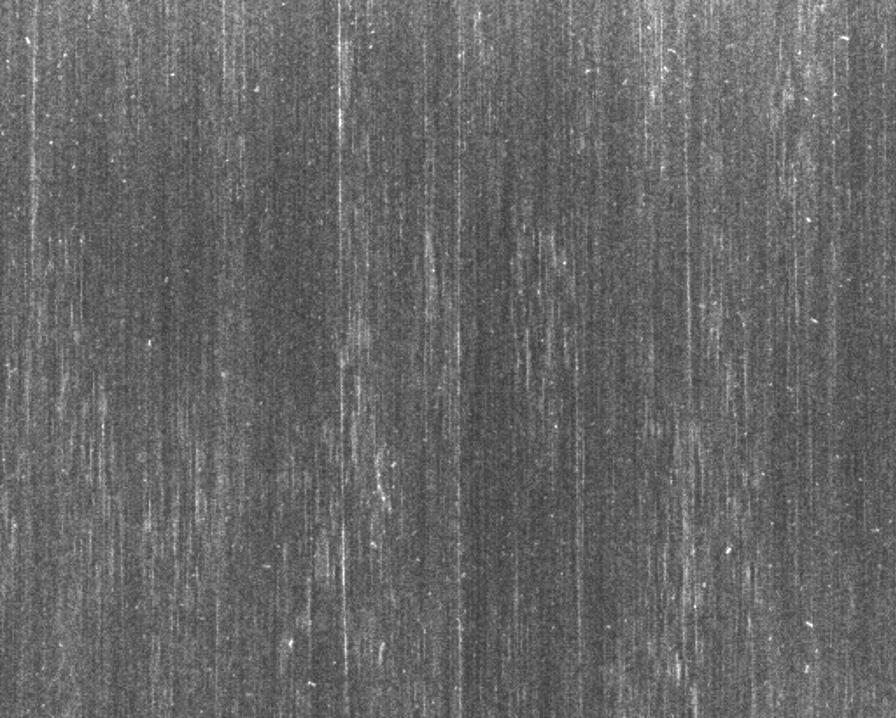
Write a Shadertoy shader that draws this texture.

```glsl
const float BASE_GREY = 0.368;
const float GRAIN_CELLS = 410.0;      // grains per canvas height
const float GRAIN_CONTRAST = 0.285;
const float CLUMP_CONTRAST = 0.24;    // coarser grain
const float STREAK_CONTRAST = 0.23;
const float FLAKE_CONTRAST = 0.55;
const float TOP_GLOW = 0.23;
const int LONG_SCRATCHES = 7;
const float LONG_STRENGTH = 0.5;
const float LONG_WIDTH = 0.0021;
const int FAINT_SCRATCHES = 44;
const float FAINT_STRENGTH = 0.2;
const float FAINT_WIDTH = 0.0018;

float hash(vec2 p) {
    vec3 q = fract(p.xyx * 0.1031);
    q += dot(q, q.yzx + 33.33);
    return fract((q.x + q.y) * q.z);
}

float noise(vec2 p) {
    vec2 cell = floor(p);
    vec2 f = fract(p);
    f = f * f * (3.0 - 2.0 * f);
    float low = mix(hash(cell), hash(cell + vec2(1, 0)), f.x);
    float high = mix(hash(cell + vec2(0, 1)), hash(cell + vec2(1, 1)), f.x);
    return mix(low, high, f.y);
}

float softLine(float d, float width) {
    return exp(-d * d / (width * width));
}

// Vertical streaks, from fine broken lines to broad bands
float streaks(vec2 p) {
    float fine = noise(p * vec2(330.0, 2.5)) - 0.5;
    float broken = noise(p * vec2(290.0, 14.0) + 71.0) - 0.5;
    float medium = noise(p * vec2(95.0, 1.8) + 137.0) - 0.5;
    float band = noise(p * vec2(30.0, 2.2) + 177.0) - 0.5;
    float broad = noise(p * vec2(9.0, 0.7) + 211.0) - 0.5;
    return 0.6 * fine + 0.75 * broken + 0.6 * medium + 0.4 * band + 0.65 * broad;
}

// Bright upright flakes gathered in worn patches
float flakes(vec2 p) {
    float patchMask = smoothstep(0.35, 0.8, noise(p * vec2(22.0, 3.5) + 301.0));
    float flake = noise(p * vec2(230.0, 30.0) + 347.0);
    return patchMask * flake * flake * flake;
}

// Bright scratches that cross the whole height
float longScratches(vec2 p, float aspect) {
    float sum = 0.0;
    for (int i = 0; i < LONG_SCRATCHES; i++) {
        float id = float(i);
        float lean = (hash(vec2(id, 5.0)) - 0.5) * 0.045;
        float wander = (noise(vec2(p.y * 4.0, id * 9.0 + 3.0)) - 0.5) * 0.005;
        float x = fract(0.382 + 0.13 * id) * aspect + lean * (p.y - 0.5) + wander;
        float wear = 0.2 + 0.9 * noise(vec2(p.y * 9.0, id * 7.0))
                   + 0.7 * (noise(vec2(p.y * 90.0, id * 11.0)) - 0.4);
        float d = p.x - x;
        float profile = softLine(d, LONG_WIDTH) + 0.2 * softLine(d, LONG_WIDTH * 4.0);
        sum += exp(-0.27 * id) * max(wear, 0.1) * profile;
    }
    return sum;
}

// Weak upright scratches of limited length
float faintScratches(vec2 p, float aspect) {
    float sum = 0.0;
    for (int i = 0; i < FAINT_SCRATCHES; i++) {
        float id = float(i);
        float x = hash(vec2(id, 21.0)) * aspect;
        float middle = hash(vec2(id, 43.0));
        float reach = mix(0.05, 0.4, hash(vec2(id, 67.0)));
        float lean = (hash(vec2(id, 89.0)) - 0.5) * 0.05;
        float fade = 1.0 - smoothstep(0.4 * reach, reach, abs(p.y - middle));
        float wear = 1.6 * noise(vec2(p.y * 45.0, id * 5.0));
        sum += fade * wear * softLine(p.x - x - lean * (p.y - middle), FAINT_WIDTH);
    }
    return sum;
}

// One bent stroke in some cells of a grid; size holds half length and radius
float marks(vec2 p, float cells, float density, vec2 size, float tilt, float seed) {
    vec2 grid = p * cells;
    vec2 key = floor(grid) + seed;
    float margin = size.x * cells + 0.05;
    vec2 spot = vec2(hash(key + 13.0), hash(key + 29.0));
    vec2 q = (fract(grid) - mix(vec2(margin), vec2(1.0 - margin), spot)) / cells;
    float angle = (hash(key + 47.0) - 0.5) * tilt;
    q = mat2(cos(angle), sin(angle), -sin(angle), cos(angle)) * q;
    q.x += (hash(key + 61.0) - 0.5) * 12.0 * q.y * q.y;
    float halfLength = size.x * mix(0.3, 1.0, hash(key + 83.0));
    q.y -= clamp(q.y, -halfLength, halfLength);
    float power = hash(key + 97.0);
    float crowding = 2.0 * noise(floor(grid) / cells * 6.0 + seed);
    float present = step(hash(key), density * crowding);
    return present * mix(0.25, 1.0, power * power) * softLine(length(q), size.y);
}

void mainImage(out vec4 fragColor, in vec2 fragCoord) {
    vec2 p = fragCoord / iResolution.y;
    float aspect = iResolution.x / iResolution.y;

    // Uneven lighting
    float side = p.x / aspect - 0.5;
    float tone = TOP_GLOW * exp(-6.0 * (1.0 - p.y)) + 0.3 * side * side - 0.05;
    tone += 0.15 * (0.5 - p.y) * (0.5 - p.y);
    tone += 0.17 * (noise(p * vec2(4.0, 3.0) + 19.0) - 0.5);

    // Worn surface
    tone += STREAK_CONTRAST * streaks(p) + FLAKE_CONTRAST * flakes(p);
    tone += LONG_STRENGTH * longScratches(p, aspect);
    tone += FAINT_STRENGTH * faintScratches(p, aspect);

    // Scuffs, hairs, flecks and dust
    float rough = 0.3 + 1.2 * noise(p * 130.0);
    tone += 0.42 * rough * marks(p, 5.0, 0.5, vec2(0.045, 0.0035), 0.6, 300.0);
    tone += 0.38 * rough * marks(p, 8.0, 0.4, vec2(0.025, 0.0025), 0.7, 350.0);
    tone += 0.5 * rough * marks(p, 6.0, 0.2, vec2(0.03, 0.0016), 6.28, 400.0);
    tone += 0.85 * marks(p, 12.0, 0.35, vec2(0.004, 0.0027), 3.0, 500.0);
    tone += 0.65 * marks(p, 34.0, 0.4, vec2(0.001, 0.0021), 3.0, 600.0);
    tone += 0.5 * marks(p + 0.37, 47.0, 0.35, vec2(0.002, 0.0019), 1.5, 700.0);

    // Film grain
    vec2 g = p * GRAIN_CELLS - 0.5;
    tone += GRAIN_CONTRAST * (noise(g) + noise(g + vec2(517.0, 829.0)) - 1.0);
    tone += CLUMP_CONTRAST * (noise(p * 215.0 + 907.0) - 0.5);

    fragColor = vec4(vec3(clamp(BASE_GREY * exp(tone), 0.0, 1.0)), 1.0);
}
```
